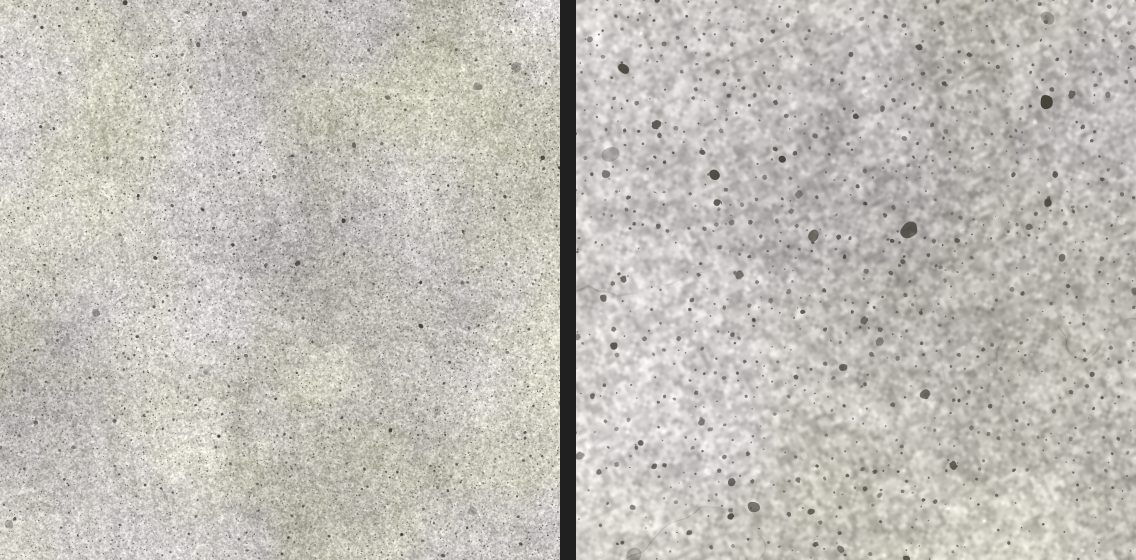
Left, the full canvas; right, a detail of the centre.
Give the GLSL for this texture, as a Shadertoy shader.

```glsl
// Weathered pale concrete: cloudy stains, sandy grain, dark pits, hairline cracks and brush marks
#define BASE_COLOR vec3(0.785, 0.776, 0.744)
#define PIT_COLOR vec3(0.25, 0.245, 0.21)
#define OLIVE_TINT vec3(0.004, 0.006, -0.022)
#define CLOUD_SCALE 4.2
#define CLOUD_CONTRAST 0.29
#define GRAIN_CONTRAST 0.17
#define MOTTLE_CONTRAST 0.06
#define PIT_DENSITY 0.22
#define CRACK_DEPTH 0.13
#define BRUSH_DEPTH 0.07

float hash(vec2 p) {
    vec3 q = fract(vec3(p.xyx) * 0.1031);
    q += dot(q, q.yzx + 33.33);
    return fract((q.x + q.y) * q.z);
}

float noise(vec2 p) {
    vec2 cell = floor(p), f = fract(p);
    f = f * f * (3.0 - 2.0 * f);
    float low = mix(hash(cell), hash(cell + vec2(1, 0)), f.x);
    float high = mix(hash(cell + vec2(0, 1)), hash(cell + vec2(1, 1)), f.x);
    return mix(low, high, f.y);
}

mat2 rotation(float angle) {
    float c = cos(angle), s = sin(angle);
    return mat2(c, s, -s, c);
}

float fbm(vec2 p) {
    float sum = 0.0, weight = 0.5;
    for (int i = 0; i < 5; i++) {
        sum += weight * noise(p);
        p = rotation(0.65) * p * 2.03 + 17.3;
        weight *= 0.5;
    }
    return sum / 0.97;
}

// Scattered roundish spots, at most one per grid cell; radii are in cells
float spots(vec2 uv, float cells, float density, float minR, float maxR, float pixel) {
    vec2 p = uv * cells + cells * 0.37;
    vec2 id = floor(p);
    vec2 center = 0.25 + 0.5 * vec2(hash(id + 11.7), hash(id + 47.3));
    vec2 d = rotation(6.28 * hash(id + 71.9)) * (fract(p) - center);
    d.x *= 0.75 + 0.5 * hash(id + 5.1);
    float size = hash(id + 23.9);
    float radius = mix(minR, maxR, size * size);
    float wobble = 0.35 * radius * (noise(p * 9.0) - 0.5);
    float edge = 0.75 * pixel * cells;
    float mask = 1.0 - smoothstep(radius - edge, radius + edge, length(d) + wobble);
    return mask * step(hash(id + 91.3), density) * (0.55 + 0.45 * hash(id + 63.1));
}

// Thin broken lines along the level set of a warped noise
float cracks(vec2 uv, float pixel) {
    float field = fbm(uv * 7.0 + 31.0);
    float line = 1.0 - smoothstep(0.0, 0.004 + 4.0 * pixel, abs(field - 0.5));
    return line * smoothstep(0.52, 0.75, noise(uv * 9.0 + 8.0)) * noise(uv * 90.0);
}

// Faint parallel scratches that show only in some patches
float brushing(vec2 uv, float angle, float seed) {
    vec2 p = rotation(angle) * uv;
    p.y += 0.012 * noise(uv * 12.0 + seed);
    float streak = noise(p * vec2(18.0, 150.0) + seed) - 0.5;
    return streak * smoothstep(0.5, 0.8, noise(uv * 4.5 + seed));
}

void mainImage(out vec4 fragColor, in vec2 fragCoord) {
    vec2 uv = fragCoord / iResolution.y;
    float pixel = 1.0 / iResolution.y;

    // Broad stains, with olive and neutral patches
    float cloud = fbm(uv * CLOUD_SCALE + 3.7) - 0.5;
    float olive = fbm(uv * 5.0 + 52.0) - 0.5;
    vec3 color = BASE_COLOR + CLOUD_CONTRAST * cloud;
    color += OLIVE_TINT * clamp(olive * 5.0, -0.9, 1.2);

    // Sandy surface
    float grain = noise(rotation(0.4) * uv * 235.0) + noise(rotation(1.1) * uv * 410.0 + 9.0) - 1.0;
    color += GRAIN_CONTRAST * grain;
    color += MOTTLE_CONTRAST * (noise(rotation(0.8) * uv * 62.0) - 0.5);

    // Scratches and cracks
    color += BRUSH_DEPTH * (brushing(uv, 0.12, 14.0) + brushing(uv, 1.4, 39.0));
    color -= CRACK_DEPTH * cracks(uv, pixel) * vec3(1.0, 1.0, 1.1);

    // Pits from fine to coarse, denser in some areas
    float density = PIT_DENSITY * (0.4 + 1.2 * fbm(uv * 6.0 + 80.0));
    float fine = spots(rotation(0.3) * uv, 150.0, density * 1.3, 0.06, 0.22, pixel);
    float medium = spots(rotation(0.9) * uv, 72.0, density * 0.8, 0.05, 0.2, pixel);
    float coarse = spots(rotation(0.5) * uv, 27.0, density * 0.3, 0.04, 0.12, pixel);
    float stain = spots(rotation(1.2) * uv, 14.0, 0.06, 0.06, 0.12, pixel);
    color = mix(color, color * 0.72, stain);
    color = mix(color, PIT_COLOR, max(0.75 * fine, max(0.85 * medium, coarse)));

    // Tiny pale sand grains
    color += 0.09 * spots(rotation(0.7) * uv, 90.0, 0.12, 0.08, 0.2, pixel);

    fragColor = vec4(clamp(color, 0.0, 1.0), 1.0);
}
```
